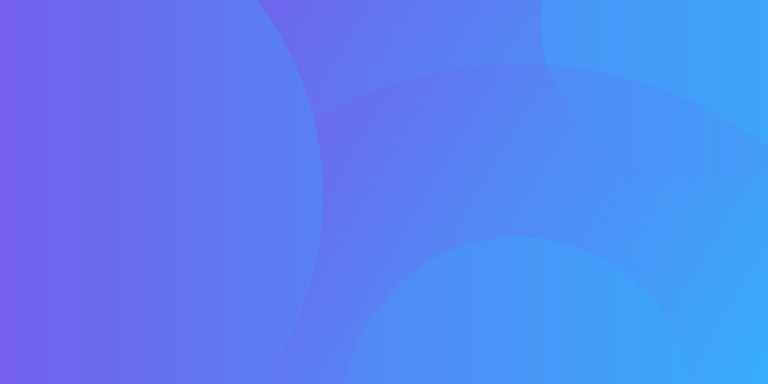
A WebGL 1 fragment shader for this background:

```glsl
precision highp float;
// Large overlapping discs with soft violet-to-azure gradients.

uniform vec2 u_resolution;

// Coverage of a disc, with an edge about one pixel wide.
float disc(vec2 p, vec2 center, float radius) {
  float d = (length(p - center) - radius) * u_resolution.y;
  return clamp(0.5 - d, 0.0, 1.0);
}

// Faint shade just outside a disc's rim.
float rimShade(vec2 p, vec2 center, float radius) {
  float d = max(length(p - center) - radius, 0.0);
  return 0.018 * exp(-d * 45.0);
}

// Shared ramp: violet at 0, azure at 1.
vec3 ramp(float tone) {
  vec3 violet = vec3(0.46, 0.37, 0.93);
  vec3 blue = vec3(0.34, 0.515, 0.953);
  vec3 azure = vec3(0.22, 0.67, 0.985);
  tone = clamp(tone, 0.0, 1.0);
  return tone < 0.5 ? mix(violet, blue, tone * 2.0)
                    : mix(blue, azure, tone * 2.0 - 1.0);
}

void main() {
  // The height is one unit.
  vec2 p = gl_FragCoord.xy / u_resolution.y;
  float diagonal = p.x - 0.6 * p.y;

  // Diagonal backdrop.
  float tone = 0.56 + 0.58 * (diagonal - 0.86);

  // Upper right disc.
  vec2 cornerCenter = vec2(1.815, 0.943);
  float corner = disc(p, cornerCenter, 0.406);
  float cornerTone = 0.73 + 0.36 * (p.x - 1.458);
  tone = mix(tone, cornerTone, corner);

  // Wide dome, which dims the corner disc where they overlap.
  float offset = diagonal - 0.95;
  float domeTone = 0.53 + min(0.65 * offset, 0.47 * offset);
  domeTone = mix(domeTone, cornerTone - 0.11, corner);
  tone = mix(tone, domeTone, disc(p, vec2(1.354, -0.24), 1.073));
  tone -= rimShade(p, cornerCenter, 0.406) * (1.0 - corner);

  // Lower disc.
  vec2 lowerCenter = vec2(1.349, -0.076);
  tone -= rimShade(p, lowerCenter, 0.458);
  tone = mix(tone, 0.57 + 0.44 * (p.x - 0.96), disc(p, lowerCenter, 0.458));

  // Left disc with a horizontal gradient.
  vec2 leftCenter = vec2(0.005, 0.492);
  tone -= rimShade(p, leftCenter, 0.836);
  tone = mix(tone, 0.02 + 0.55 * p.x, disc(p, leftCenter, 0.836));

  gl_FragColor = vec4(ramp(tone), 1.0);
}
```
